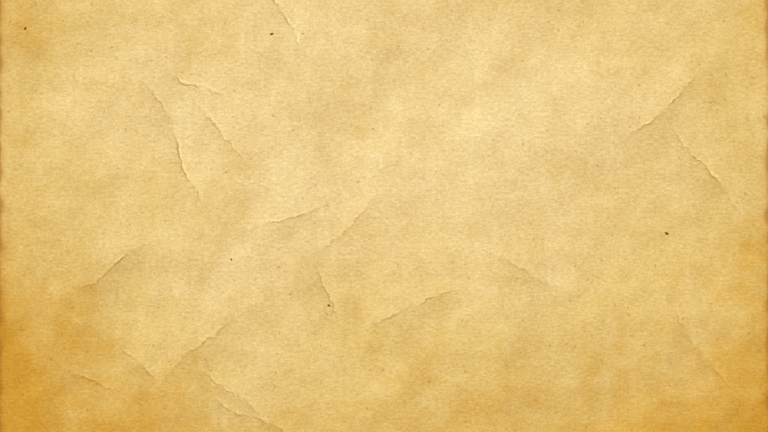
Reproduce this texture procedurally as a Shadertoy shader.

```glsl
#define PALE vec3(0.942, 0.826, 0.575)
#define HONEY vec3(0.89, 0.75, 0.45)
#define AMBER vec3(0.84, 0.64, 0.27)
#define SPECK_BROWN vec3(0.45, 0.22, 0.07)
#define EDGE_BROWN vec3(0.62, 0.38, 0.12)
#define BASE_AGE -0.06
#define GRAIN_CONTRAST 0.10
#define RELIEF_CONTRAST 0.20
#define STAIN_CONTRAST 0.34
#define CREASE_COUNT 18
#define CREASE_WIDTH 0.0026
#define CREASE_CONTRAST 0.10

vec2 hash2(vec2 p) {
    vec3 q = fract(p.xyx * vec3(0.1031, 0.1030, 0.0973));
    q += dot(q, q.yzx + 33.33);
    return fract((q.xx + q.yz) * q.zy);
}

float gradientNoise(vec2 p) {
    vec2 cell = floor(p), f = fract(p);
    vec2 u = f * f * f * (f * (f * 6.0 - 15.0) + 10.0);
    vec2 o = vec2(0.0, 1.0);
    float a = dot(hash2(cell) * 2.0 - 1.0, f);
    float b = dot(hash2(cell + o.yx) * 2.0 - 1.0, f - o.yx);
    float c = dot(hash2(cell + o.xy) * 2.0 - 1.0, f - o.xy);
    float d = dot(hash2(cell + o.yy) * 2.0 - 1.0, f - o.yy);
    return mix(mix(a, b, u.x), mix(c, d, u.x), u.y);
}

float fbm(vec2 p) {
    float sum = 0.0, amplitude = 1.0;
    for (int i = 0; i < 5; i++) {
        sum += amplitude * gradientNoise(p);
        p = mat2(1.6, 1.2, -1.2, 1.6) * p + 17.3;
        amplitude *= 0.5;
    }
    return sum;
}

// Yellowing that gathers at the foot, the sides and the lower corners
float ageing(vec2 p, float aspect) {
    vec2 warped = p + 0.16 * vec2(fbm(p * 3.0 + 40.0), fbm(p * 3.0 + 80.0));
    float side = max(min(warped.x, aspect - warped.x), 0.0);
    float foot = max(warped.y, 0.0);
    float age = BASE_AGE + 0.68 * exp(-foot * 2.9);
    age += mix(0.62, 0.36, clamp(p.y, 0.0, 1.0)) * exp(-side * 5.5);
    age += 0.45 * exp(-length(vec2(side, foot)) * 3.5);
    age += 0.22 * exp(-max(1.0 - warped.y, 0.0) * 8.0);
    age += STAIN_CONTRAST * (fbm(p * 2.3 + 11.0) + 0.6 * fbm(p * 8.0 + 5.0));
    return age + 0.16 * gradientNoise(p * vec2(26.0, 38.0));
}

// Bright ridge, dark groove and a soft shadow along one jagged fold
float crease(vec2 p, float id, float aspect) {
    vec2 place = hash2(vec2(id, 3.7)), shape = hash2(vec2(id, 9.1));
    vec2 start = place * vec2(aspect, 1.0);
    float angle = mod(id, 3.0) < 1.5 ? -0.4 - 0.8 * shape.x : 0.25 + 0.6 * shape.x;
    vec2 along = vec2(cos(angle), sin(angle));
    float reach = 0.07 + 0.15 * shape.y;
    float t = dot(p - start, along);
    float d = dot(p - start, vec2(-along.y, along.x));
    d += 0.035 * gradientNoise(vec2(t * 7.0, id * 7.3));
    d += 0.014 * abs(gradientNoise(vec2(t * 28.0, id * 3.1)));
    d += 0.006 * gradientNoise(p * 80.0 + id);
    float fade = 1.0 - smoothstep(0.3, 1.0, abs(t) / reach);
    float strength = 0.5 + 2.2 * gradientNoise(vec2(t * 24.0, id * 5.9));
    float r = d / CREASE_WIDTH;
    float ridge = 0.8 * exp(-r * r) - 1.2 * exp(-(r + 1.7) * (r + 1.7));
    float shadow = smoothstep(0.003, -0.003, d) * exp(-abs(d) / 0.04);
    float glow = smoothstep(-0.003, 0.003, d) * exp(-abs(d) / 0.03);
    return fade * (max(strength, 0.0) * ridge - 0.42 * shadow + 0.18 * glow);
}

// Sparse elongated flecks, one at most in each cell
float specks(vec2 p, float scale, float chance, float radius) {
    vec2 cell = floor(p * scale);
    vec2 place = hash2(cell + scale), kind = hash2(cell + 61.0 + scale);
    vec2 q = p - (cell + 0.2 + 0.6 * place) / scale;
    float angle = 6.2832 * place.y;
    q = mat2(cos(angle), -sin(angle), sin(angle), cos(angle)) * q;
    float size = radius * (0.6 + 0.7 * kind.y);
    float blur = 0.8 / iResolution.y;
    float d = length(q * vec2(0.75, 1.15)) - size;
    return step(kind.x, chance) * (1.0 - smoothstep(-blur, blur, d));
}

void mainImage(out vec4 fragColor, in vec2 fragCoord) {
    vec2 p = fragCoord / iResolution.y;
    float aspect = iResolution.x / iResolution.y;

    // Aged paper tone
    float age = clamp(ageing(p, aspect), -0.06, 1.15);
    vec3 color = age < 0.5 ? mix(PALE, HONEY, age * 2.0)
                           : mix(HONEY, AMBER, age * 2.0 - 1.0);

    // Fine tooth with a slight horizontal fibre
    float grain = 0.75 * gradientNoise(p * vec2(72.0, 142.0));
    grain += 0.75 * gradientNoise(p * vec2(131.0, 187.0) + 31.0);
    grain += 0.6 * gradientNoise(p * vec2(217.0, 239.0) + 7.0);
    float light = GRAIN_CONTRAST * grain;

    // Gentle buckling lit from the upper left
    vec2 lean = vec2(-0.018, 0.024);
    light += RELIEF_CONTRAST * (fbm(p * 3.2) - fbm((p + lean) * 3.2));

    // Folds
    for (int i = 0; i < CREASE_COUNT; i++)
        light += CREASE_CONTRAST * crease(p, float(i) + 1.0, aspect);
    color *= 1.0 + light * vec3(0.75, 1.0, 1.45);

    // Flecks
    color = mix(color, SPECK_BROWN, 0.75 * specks(p, 6.0, 0.09, 0.0028));
    color = mix(color, SPECK_BROWN, 0.18 * specks(p, 32.0, 0.12, 0.0022));

    // Worn rim
    float rim = min(p.x, aspect - p.x) + 0.012 * gradientNoise(p * 24.0);
    color = mix(color, EDGE_BROWN, 0.5 * exp(-max(rim, 0.0) / 0.005));

    fragColor = vec4(clamp(color, 0.0, 1.0), 1.0);
}
```
